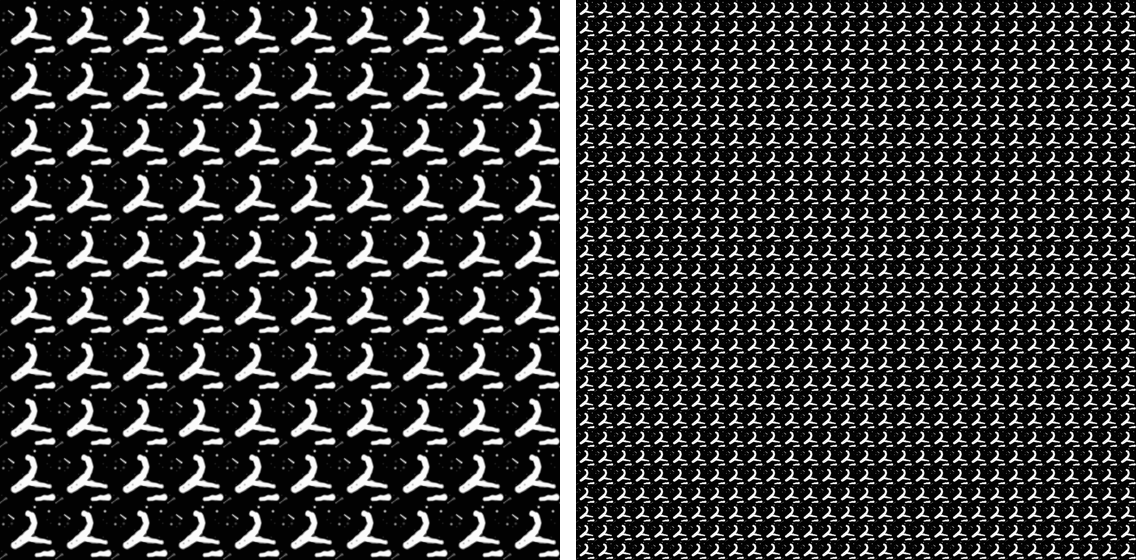
Left: one tile. Right: repeated 3 by 3.
Write a Shadertoy shader that draws this pattern.

```glsl
const float REPEATS = 10.0;
const vec3 GROUND = vec3(0.008);
const vec3 PAINT = vec3(0.985);
const float EDGE = 0.024;        // half width of the soft outline, in cells
const float BLEND = 0.03;        // rounding where limbs join
const float ROUGHNESS = 0.026;   // wobble of the outline
const float ROUGH_GRID = 14.0;   // noise lattice per cell
const float SPECK_GRID = 16.0;   // faint dust lattice per cell
const float SPECK_LEVEL = 0.13;

// Curved stem from hook to foot: x, y, radius
const int STEM_COUNT = 6;
const vec3 STEM[STEM_COUNT] = vec3[](
    vec3(0.500, 0.830, 0.042), vec3(0.570, 0.810, 0.050),
    vec3(0.605, 0.660, 0.056), vec3(0.560, 0.510, 0.060),
    vec3(0.450, 0.385, 0.085), vec3(0.265, 0.268, 0.068));

// Loose dots: x, y, brightness
const int DOT_COUNT = 5;
const vec3 DOTS[DOT_COUNT] = vec3[](
    vec3(0.62, 0.945, 0.95), vec3(0.875, 0.87, 0.85), vec3(0.06, 0.64, 0.65),
    vec3(0.21, 0.65, 0.25), vec3(0.07, 0.76, 0.18));

float hash(vec2 cell) {
    uvec2 q = uvec2(cell) * uvec2(1597u, 3812u) + uvec2(71u, 193u);
    uint n = (q.x ^ (q.y * 2671u)) * 747796405u + 2891336u;
    n = ((n >> ((n >> 28u) + 4u)) ^ n) * 277803u;
    n ^= n >> 15u;
    return float(n & 0xffffu) / 65535.0;
}

// Value noise that wraps once per cell
float wrapNoise(vec2 p, float period) {
    vec2 i = floor(p * period);
    vec2 f = fract(p * period);
    f = f * f * (3.0 - 2.0 * f);
    vec2 lo = mod(i, period);
    vec2 hi = mod(i + 1.0, period);
    return mix(mix(hash(lo), hash(vec2(hi.x, lo.y)), f.x),
               mix(hash(vec2(lo.x, hi.y)), hash(hi), f.x), f.y);
}

// Nearest offset on the repeating cell
vec2 wrapOffset(vec2 v) {
    return v - floor(v + 0.5);
}

// Tapered stroke; each end holds x, y, radius
float stroke(vec2 p, vec3 a, vec3 b) {
    vec2 q = wrapOffset(p - 0.5 * (a.xy + b.xy));
    vec2 axis = b.xy - a.xy;
    float t = clamp(dot(q, axis) / dot(axis, axis) + 0.5, 0.0, 1.0);
    return length(q - axis * (t - 0.5)) - mix(a.z, b.z, t);
}

float smoothUnion(float a, float b) {
    float h = max(BLEND - abs(a - b), 0.0) / BLEND;
    return min(a, b) - 0.25 * BLEND * h * h;
}

float coverage(float d, float soft) {
    return 1.0 - smoothstep(-soft, soft, d);
}

float figure(vec2 p) {
    float d = 1.0;
    for (int i = 0; i < STEM_COUNT - 1; i++) {
        d = min(d, stroke(p, STEM[i], STEM[i + 1]));
    }
    float arm = stroke(p, vec3(0.50, 0.385, 0.055), vec3(0.875, 0.318, 0.038));
    float bar = stroke(p, vec3(0.66, 0.090, 0.032), vec3(0.935, 0.118, 0.058));
    return min(smoothUnion(d, arm), bar);
}

void mainImage(out vec4 fragColor, in vec2 fragCoord) {
    vec2 p = fract(fragCoord / iResolution.xy * REPEATS);
    float pixel = REPEATS / min(iResolution.x, iResolution.y);
    float soft = max(EDGE, 0.7 * pixel);

    // Main figure with a ragged outline
    float wobble = (wrapNoise(p, ROUGH_GRID) - 0.5) * ROUGHNESS;
    float light = coverage(figure(p) + wobble, soft);

    // Small worn holes in the foot
    float hole = min(length(p - vec2(0.37, 0.345)), length(p - vec2(0.28, 0.295)));
    light *= 1.0 - 0.3 * coverage(hole - 0.012, soft);

    // Loose dots and scratches
    for (int i = 0; i < DOT_COUNT; i++) {
        float d = length(wrapOffset(p - DOTS[i].xy)) - 0.019;
        light = max(light, DOTS[i].z * coverage(d, soft));
    }
    float dash = stroke(p, vec3(0.155, 0.805, 0.008), vec3(0.24, 0.74, 0.014));
    float scratch = stroke(p, vec3(0.00, 0.025, 0.006), vec3(0.11, 0.10, 0.010));
    light = max(light, 0.95 * coverage(dash, soft));
    light = max(light, 0.45 * coverage(scratch + wobble, soft));

    // Faint dust on the ground
    vec2 speckCell = floor(p * SPECK_GRID);
    float speck = length(fract(p * SPECK_GRID) - 0.5) / SPECK_GRID;
    float chosen = step(0.93, hash(speckCell + SPECK_GRID));
    light = max(light, SPECK_LEVEL * chosen * coverage(speck - 0.012, soft * 0.7));

    fragColor = vec4(mix(GROUND, PAINT, light), 1.0);
}
```
